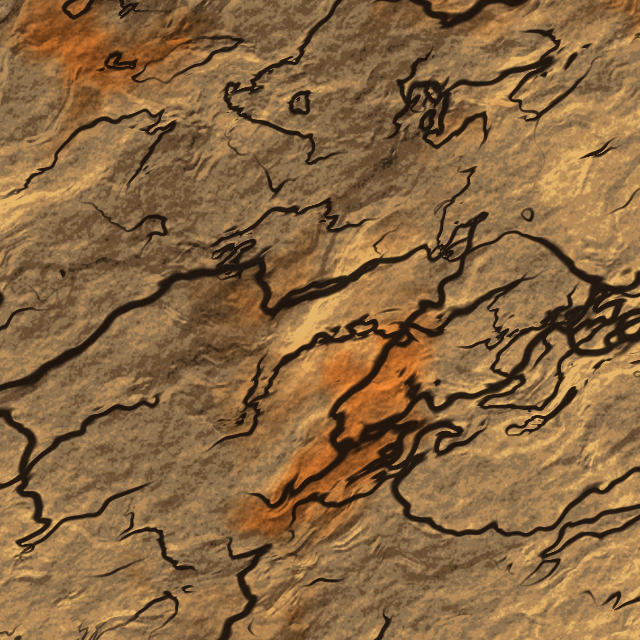
Write a Shadertoy shader that draws this texture.

```glsl
float hash(vec2 p) {
    vec3 q = fract(p.xyx * 0.1031);
    q += dot(q, q.yzx + 33.33);
    return fract((q.x + q.y) * q.z);
}

float noise(vec2 p) {
    vec2 cell = floor(p), f = fract(p);
    f = f * f * (3.0 - 2.0 * f);
    float low = mix(hash(cell), hash(cell + vec2(1, 0)), f.x);
    float high = mix(hash(cell + vec2(0, 1)), hash(cell + 1.0), f.x);
    return mix(low, high, f.y);
}

float fbm(vec2 p, int octaves) {
    float sum = 0.0, total = 0.0, amplitude = 0.5;
    for (int i = 0; i < octaves; i++) {
        sum += amplitude * noise(p);
        total += amplitude;
        amplitude *= 0.5;
        p = p * 2.03 + vec2(17.3, 9.1);
    }
    return sum / total;
}

// Rotates into the rising diagonal of the rock layers
vec2 strata(vec2 p) {
    return vec2(dot(p, vec2(0.85, 0.53)), dot(p, vec2(-0.53, 0.85)));
}

vec2 warp(vec2 p) {
    return vec2(fbm(p * 5.0 + 31.0, 4), fbm(p * 5.0 + 57.0, 4)) - 0.5;
}

// Broken ledges with a gritty surface
float relief(vec2 p) {
    vec2 q = strata(p) + 0.2 * warp(p);
    float level = 5.0 * fbm(q * vec2(2.6, 5.0) + 40.0, 6);
    float ledge = floor(level) + smoothstep(0.68, 1.0, fract(level));
    float flake = fbm(strata(p) * vec2(14.0, 27.0) + 70.0, 3);
    return 0.022 * ledge + 0.012 * level + 0.022 * flake + 0.009 * fbm(p * 55.0, 3);
}

float fault(vec2 p, float layer) {
    vec2 q = strata(p) + 0.12 * warp(p + layer);
    return fbm(q * vec2(2.0, 4.2) * (1.0 + 0.6 * layer) + 23.0 * layer + 90.0, 5) - 0.5;
}

// Returns crack darkness in x and the sunlit upper lip in y
vec2 cracks(vec2 p) {
    vec2 result = vec2(0);
    for (int i = 0; i < 3; i++) {
        float layer = float(i), e = 0.003;
        float f = fault(p, layer);
        vec2 slope = vec2(fault(p + vec2(e, 0), layer), fault(p + vec2(0, e), layer)) - f;
        slope /= e;
        float d = f / max(length(slope), 0.7);
        float opening = smoothstep(0.45, 0.8, noise(p * (4.0 + 2.0 * layer) + 13.0 * layer));
        float width = opening * (0.0085 - 0.002 * layer);
        float dark = 1.0 - smoothstep(width * 0.4, width + 0.0015, abs(d));
        dark *= smoothstep(0.0, 0.0025, width);
        float above = d * sign(slope.y);
        float lip = smoothstep(0.0, 0.006, above) * (1.0 - smoothstep(0.008, 0.035, above));
        result = max(result, vec2(dark, lip * opening));
    }
    return result;
}

vec3 stoneColor(float tone) {
    vec3 color = mix(vec3(0.19, 0.14, 0.09), vec3(0.42, 0.31, 0.20), smoothstep(0.02, 0.27, tone));
    color = mix(color, vec3(0.56, 0.45, 0.31), smoothstep(0.30, 0.48, tone));
    color = mix(color, vec3(0.71, 0.54, 0.34), smoothstep(0.50, 0.66, tone));
    return mix(color, vec3(0.90, 0.71, 0.41), smoothstep(0.68, 0.92, tone));
}

void mainImage(out vec4 fragColor, in vec2 fragCoord) {
    vec2 p = fragCoord / iResolution.y;

    // Low sun from the upper left
    float e = 0.003;
    float slope = (relief(p) - relief(p + e * vec2(-0.45, 0.89))) / e;
    float light = slope / sqrt(1.0 + slope * slope);

    // Weathered patches, pale crust and sandy grain
    float patches = fbm(p * 3.5 + 0.3 * warp(p) + 5.0, 5) - 0.5;
    float crust = smoothstep(0.56, 0.66, fbm(strata(p) * vec2(4.0, 7.0) + warp(p) + 120.0, 5));
    float grain = noise(strata(p) * vec2(150.0, 230.0)) + noise(p * 330.0 + 11.0) - 1.0;
    vec2 crack = cracks(p);
    float tone = 0.47 + 0.27 * light + 0.65 * patches + 0.17 * crust;
    tone += 0.16 * grain + 0.15 * crack.y;
    vec3 color = stoneColor(tone);

    // Iron stains, reddest at their centres
    float iron = fbm(strata(p) * vec2(3.0, 4.5) + 0.8 * warp(p) + 210.0, 5);
    vec3 rust = mix(vec3(0.54, 0.37, 0.20), vec3(0.60, 0.32, 0.11), smoothstep(0.58, 0.72, iron));
    float stain = smoothstep(0.50, 0.62, iron) * (1.0 - 0.6 * crust);
    color = mix(color, rust * (0.4 + 1.25 * clamp(tone, 0.0, 1.0)), 0.85 * stain);

    color = mix(color, vec3(0.09, 0.06, 0.04), 0.92 * crack.x);
    fragColor = vec4(color, 1.0);
}
```
